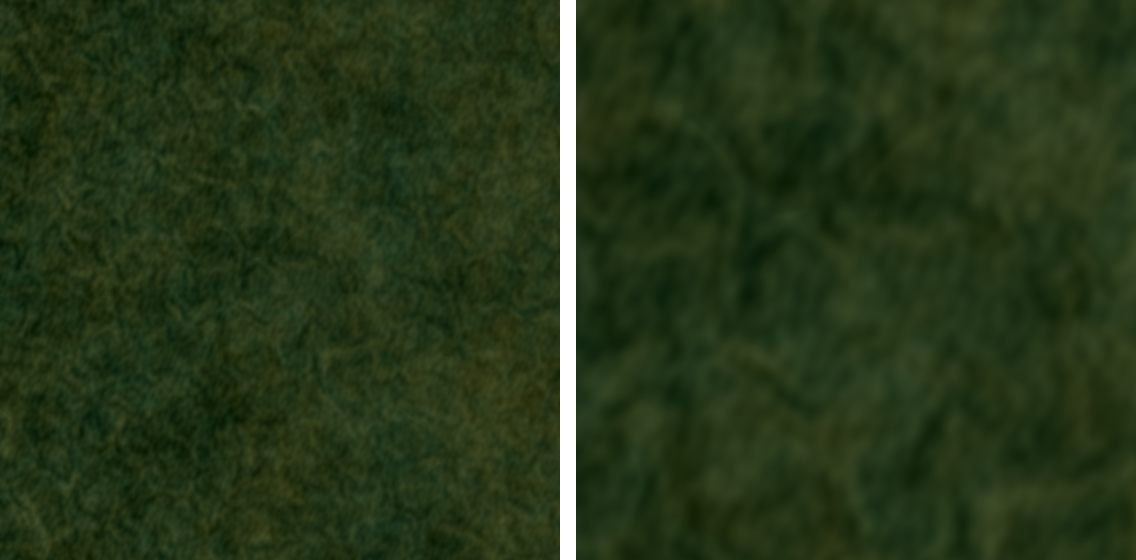
Left: the whole. Right: its middle third, enlarged.
A Shadertoy shader for this texture:

```glsl
// Draws a dark, softly blurred mossy lawn with mottled patches and faint blades.

// Colours at the dark and light ends of the turf, and the hue drift between them
const vec3 SHADE_GREEN = vec3(0.06, 0.13, 0.03);
const vec3 LIGHT_GREEN = vec3(0.20, 0.26, 0.13);
const vec3 WARM_SHIFT = vec3(0.011, 0.0, -0.007);

// Tone: 0 is shade, 1 is light
const float MEAN_TONE = 0.56;
const float RIGHT_GLOW = 0.20;
const float LOW_GLOW = 0.07;

// Features per canvas height, and their tone deviation
const float SPECK_FREQ = 84.0;
const float SPECK_DEPTH = 0.085;
const float GRAIN_FREQ = 44.0;
const float GRAIN_DEPTH = 0.125;
const float TUFT_FREQ = 21.0;
const float TUFT_DEPTH = 0.09;
const float CLUMP_FREQ = 9.0;
const float CLUMP_DEPTH = 0.08;
const float PATCH_FREQ = 3.7;
const float PATCH_DEPTH = 0.085;

// Scattered blades
const float BLADE_CELLS = 14.0;
const float BLADE_SHARE = 0.4;
const float BLADE_WIDTH = 0.0032;
const float BLADE_DEPTH = 0.13;

const float TAU = 6.2831853;

// Integer hash of a lattice cell, four values in 0..1
vec4 hash4(vec2 cell, uint seed) {
    uvec2 c = uvec2(ivec2(cell));
    uvec4 v = uvec4(c.x, c.y, seed, c.x ^ (c.y << 8)) * 1664525u + 1013904223u;
    for (int i = 0; i < 2; i++) {
        v += v.yzxy * v.wxyz;
        v ^= v >> 16u;
    }
    return vec4(v >> 8u) / 16777216.0;
}

float cornerSlope(vec2 cell, vec2 offset, uint seed) {
    float angle = TAU * hash4(cell, seed).x;
    return dot(vec2(cos(angle), sin(angle)), offset);
}

// Gradient noise with a standard deviation near one
float noise(vec2 p, uint seed) {
    vec2 cell = floor(p), f = p - cell;
    vec2 w = f * f * f * (f * (f * 6.0 - 15.0) + 10.0);
    vec2 e = vec2(1.0, 0.0);
    float low = mix(cornerSlope(cell, f, seed),
                    cornerSlope(cell + e, f - e, seed), w.x);
    float high = mix(cornerSlope(cell + e.yx, f - e.yx, seed),
                     cornerSlope(cell + 1.0, f - 1.0, seed), w.x);
    return 4.6 * mix(low, high, w.y);
}

vec2 rotate(vec2 p, float angle) {
    float c = cos(angle), s = sin(angle);
    return vec2(c * p.x - s * p.y, s * p.x + c * p.y);
}

// Noise whose features are longer along the tilted vertical axis
float strands(vec2 p, float tilt, float stretch, uint seed) {
    return noise(rotate(p, tilt) * vec2(stretch, 1.0 / stretch), seed);
}

// Soft light or dark strokes, one at most per cell
float blades(vec2 uv) {
    float tone = 0.0;
    vec2 home = floor(uv * BLADE_CELLS);
    for (int y = -1; y <= 1; y++)
    for (int x = -1; x <= 1; x++) {
        vec2 cell = home + vec2(x, y);
        vec4 place = hash4(cell, 71u), look = hash4(cell, 72u);
        vec2 p = rotate(uv - (cell + place.xy) / BLADE_CELLS, place.z * TAU);
        float halfLength = mix(0.012, 0.034, look.x);
        float across = p.x / BLADE_WIDTH;
        float along = 1.0 - smoothstep(0.3, 1.0, abs(p.y) / halfLength);
        float strength = step(place.w, BLADE_SHARE) * mix(-0.6, 1.0, step(0.3, look.y));
        tone += strength * along * exp(-across * across);
    }
    return tone;
}

void mainImage(out vec4 fragColor, in vec2 fragCoord) {
    vec2 uv = fragCoord / iResolution.y;

    // Gentle warp so that clumps get ragged outlines
    vec2 warp = vec2(noise(uv * 16.0, 1u), noise(uv * 16.0, 2u));
    vec2 p = uv + 0.006 * warp;

    // Broad light: brighter to the right and below
    float tone = MEAN_TONE + RIGHT_GLOW * (uv.x - 0.5) + LOW_GLOW * (0.5 - uv.y);
    tone += PATCH_DEPTH * noise(rotate(p, 0.6) * PATCH_FREQ, 3u);
    tone += CLUMP_DEPTH * noise(rotate(p, 1.1) * CLUMP_FREQ, 4u);

    // Fine turf, with deeper gaps on the shaded left
    float fine = TUFT_DEPTH * strands(p * TUFT_FREQ, 0.35, 1.08, 5u);
    fine += GRAIN_DEPTH * strands(p * GRAIN_FREQ, -0.3, 1.15, 6u);
    fine += SPECK_DEPTH * strands(uv * SPECK_FREQ, 0.4, 1.2, 7u);
    tone += fine * mix(1.15, 0.88, smoothstep(0.1, 0.8, uv.x));
    tone += BLADE_DEPTH * blades(p);

    // Olive and bluish drift
    float warmth = 0.7 * noise(p * 5.0, 8u) + 0.6 * noise(p * 26.0, 9u);
    vec3 colour = mix(SHADE_GREEN, LIGHT_GREEN, clamp(tone, -0.25, 1.35));
    colour += WARM_SHIFT * (warmth + 0.8 * (uv.x - 0.5));
    fragColor = vec4(clamp(colour, 0.0, 1.0), 1.0);
}
```
